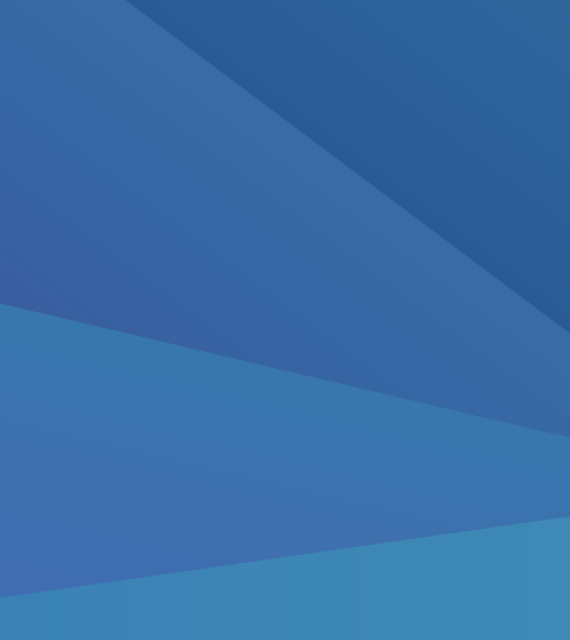
Give the GLSL for this background, as a Shadertoy shader.

```glsl
// Four overlapping blue sheets, divided by three straight slanted edges.
// Each sheet is shaded by a gradient running away from its bounding edge;
// sheets are layered from the upper right down to the bottom.

// Edges: height at the left side, height at the right side (canvas units)
#define UPPER_EDGE vec2(1.147, 0.479)
#define MIDDLE_EDGE vec2(0.526, 0.316)
#define LOWER_EDGE vec2(0.066, 0.193)
#define EDGE_SOFTNESS 0.8

vec3 rgb(float r, float g, float b) {
    return vec3(r, g, b) / 255.0;
}

// Vertical depth below a slanted edge, positive underneath
float depthBelow(vec2 uv, vec2 edge) {
    return mix(edge.x, edge.y, uv.x) - uv.y;
}

// Coverage of the area below an edge, smoothed over about one pixel
float coverBelow(float depth, vec2 edge) {
    vec2 slope = vec2(edge.y - edge.x, 1.0);
    float width = EDGE_SOFTNESS * length(slope / iResolution.xy);
    return smoothstep(-width, width, depth);
}

// Gradient through three colours, with the middle one at t = 0.5
vec3 threeStops(vec3 a, vec3 b, vec3 c, float t) {
    t = clamp(t, 0.0, 1.0) * 2.0;
    return mix(mix(a, b, min(t, 1.0)), c, max(t - 1.0, 0.0));
}

void mainImage(out vec4 fragColor, in vec2 fragCoord) {
    vec2 uv = fragCoord / iResolution.xy;
    float upperDepth = depthBelow(uv, UPPER_EDGE);
    float middleDepth = depthBelow(uv, MIDDLE_EDGE);
    float lowerDepth = depthBelow(uv, LOWER_EDGE);

    // Deep blue corner, lighter away from the upper edge
    vec3 corner = mix(rgb(42.0, 91.0, 150.0), rgb(46.0, 102.0, 156.0),
                      clamp(-upperDepth / 0.52, 0.0, 1.0));

    // Broad sheet, darkening towards violet at the lower left
    vec3 broad = threeStops(rgb(57.0, 108.0, 166.0), rgb(55.0, 102.0, 164.0),
                            rgb(57.0, 94.0, 160.0), upperDepth / 0.62);

    // Brighter sheet, turning from teal to indigo with depth
    vec3 bright = threeStops(rgb(55.0, 119.0, 174.0), rgb(62.0, 112.0, 174.0),
                             rgb(64.0, 108.0, 178.0), middleDepth / 0.46);

    // Teal strip along the bottom
    vec3 strip = mix(rgb(58.0, 130.0, 181.0), rgb(62.0, 137.0, 181.0), uv.x);

    // Layer the sheets from back to front
    vec3 color = mix(corner, broad, coverBelow(upperDepth, UPPER_EDGE));
    color = mix(color, bright, coverBelow(middleDepth, MIDDLE_EDGE));
    color = mix(color, strip, coverBelow(lowerDepth, LOWER_EDGE));
    fragColor = vec4(color, 1.0);
}
```
